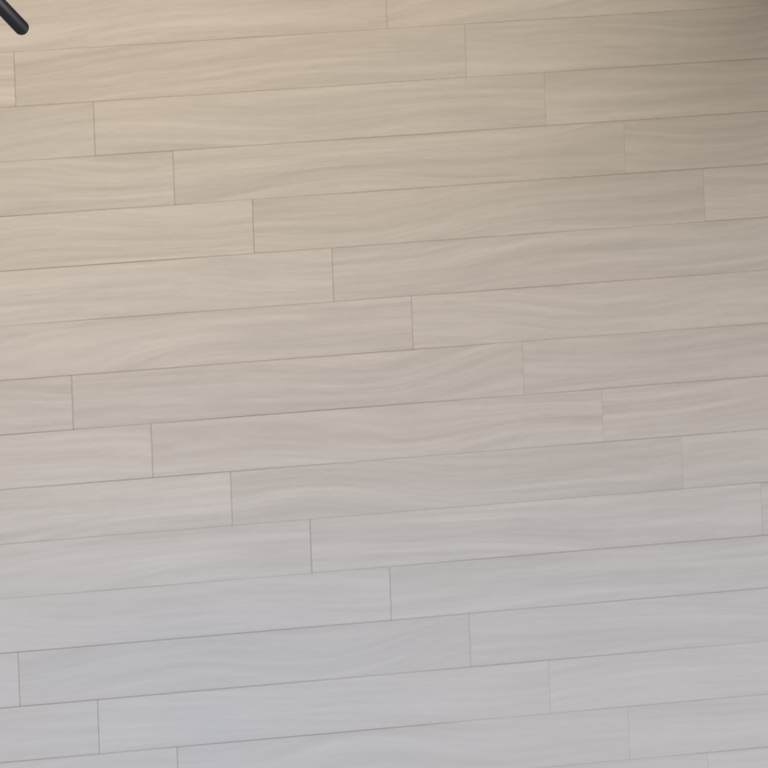
Reproduce this texture procedurally as a Shadertoy shader.

```glsl
const float FIRST_SEAM = 0.069;     // depth of the first full row at the left edge
const float ROW_HEIGHT = 0.0711;    // at the left edge
const float ROW_TAPER = 0.0021;     // height lost at the right edge
const float ROW_RISE = 0.0625;      // rise of the first row across the canvas
const float PLANK_LENGTH = 0.587;
const float FIRST_JOINT = 0.018;
const float JOINT_STEP = 0.1035;    // stagger from one row to the next
const float STAGGER_SLIP = 0.041;   // extra shift of the lower rows
const float SLIP_ROW = 6.0;
const float JOINT_LEAN = 0.0026;
const float SEAM_HALF_WIDTH = 0.0007;
const float SEAM_DEPTH = 0.16;
const float JOINT_DEPTH = 0.13;
const float GRAIN_DEPTH = 0.13;
const float PLANK_VARIATION = 0.022;
const float CORNER_SHADE = 0.30;

const vec3 WARM = vec3(0.795, 0.733, 0.655);
const vec3 NEUTRAL = vec3(0.765, 0.722, 0.685);
const vec3 COOL = vec3(0.738, 0.730, 0.735);
const vec3 SEAM_TINT = vec3(0.85, 1.0, 1.1);
const vec3 LEG_DARK = vec3(0.17, 0.17, 0.18);
const vec3 LEG_LIGHT = vec3(0.42, 0.42, 0.43);

float hash(vec2 p) {
    return fract(sin(dot(p, vec2(127.1, 311.7))) * 43758.5453);
}

float noise(vec2 p) {
    vec2 i = floor(p), f = fract(p);
    f = f * f * (3.0 - 2.0 * f);
    return mix(mix(hash(i), hash(i + vec2(1, 0)), f.x),
               mix(hash(i + vec2(0, 1)), hash(i + vec2(1, 1)), f.x), f.y);
}

// Soft line around distance zero, one pixel of smoothing
float line(float d, float halfWidth, float px) {
    return 1.0 - smoothstep(halfWidth - 0.5 * px, halfWidth + px, abs(d));
}

// Streaks running along a plank, centred on zero
float woodGrain(vec2 p, float seed) {
    vec2 shift = vec2(seed * 37.0, seed * 91.0);
    float slant = (hash(vec2(seed, 4.7)) - 0.5) * 1.6;
    float across = p.y + slant * p.x + 0.55 * (noise(p * vec2(5.0, 0.8) + shift) - 0.5);
    float broad = noise(vec2(p.x * 3.0, across * 4.0) + shift) - 0.5;
    float streak = noise(vec2(p.x * 7.0, across * 10.0) + shift) - 0.5;
    float fine = noise(vec2(p.x * 22.0, across * 21.0) + shift) - 0.5;
    float pores = noise(vec2(p.x * 110.0, p.y * 26.0) + shift) - 0.5;
    float rings = sin(across * 32.0 + 5.0 * broad) * noise(p * vec2(6.0, 1.5) + shift.yx);
    return 0.36 * broad + 0.36 * streak + 0.26 * fine + 0.14 * pores + 0.07 * rings;
}

// Daylight from the lower edge, lamplight from the upper left
vec3 floorColor(vec2 p) {
    float depth = p.y + 0.06 * (p.x - 0.5);
    vec3 color = mix(WARM, NEUTRAL, smoothstep(0.0, 0.55, depth));
    color = mix(color, COOL, smoothstep(0.45, 0.85, depth));
    color += vec3(-0.012, 0.0, 0.022) * exp(-9.0 * length(p - vec2(0.28, 0.95)));
    float corner = length((p - vec2(1.0, 0.0)) * vec2(1.0, 0.8));
    color *= 1.0 - CORNER_SHADE * exp(-4.2 * corner);
    return color * (1.0 - 0.035 * p.x * (1.0 - p.y));
}

// Rounded end of a furniture leg
vec3 addLeg(vec3 color, vec2 p, float px) {
    vec2 start = vec2(-0.012, -0.006), end = vec2(0.028, 0.036);
    vec2 axis = end - start;
    float t = clamp(dot(p - start, axis) / dot(axis, axis), 0.0, 1.0);
    vec2 offset = p - start - axis * t;
    float side = dot(offset, normalize(vec2(axis.y, -axis.x)));
    vec3 leg = mix(LEG_DARK, LEG_LIGHT, exp(-pow((side - 0.003) / 0.003, 2.0)) * (1.0 - 0.6 * t));
    return mix(color, leg, 1.0 - smoothstep(-px, px, length(offset) - 0.0095));
}

void mainImage(out vec4 fragColor, in vec2 fragCoord) {
    vec2 p = fragCoord / iResolution.xy;
    p.y = 1.0 - p.y;
    float px = 1.0 / iResolution.y;

    // Tilted rows, slightly narrower to the right
    float height = ROW_HEIGHT - ROW_TAPER * p.x;
    float rowPos = (p.y - FIRST_SEAM + ROW_RISE * p.x) / height;
    float row = floor(rowPos);
    float across = rowPos - row;

    // Staggered planks within a row
    float joint = FIRST_JOINT + JOINT_STEP * row + STAGGER_SLIP * step(SLIP_ROW, row);
    float along = (p.x - joint - JOINT_LEAN * across) / PLANK_LENGTH;
    float seed = hash(vec2(floor(along), row));

    // Wood tone
    vec3 color = floorColor(p);
    float contrast = GRAIN_DEPTH * mix(1.0, 0.55, smoothstep(0.5, 0.95, p.y));
    color *= 1.0 + contrast * woodGrain(vec2(p.x, across), seed);
    color *= 1.0 + PLANK_VARIATION * (seed - 0.5);

    // Long seams, worn unevenly
    float seam = round(rowPos);
    float wear = mix(0.25, 1.0, noise(vec2(p.x * 6.0, seam * 7.3)));
    wear *= mix(1.0, 0.7, p.x);
    float seamDistance = (rowPos - seam) * height;
    float seamMask = line(seamDistance, SEAM_HALF_WIDTH, px) * wear;
    float seamHalo = exp(-abs(seamDistance) / 0.004) * wear;
    color *= 1.0 - SEAM_TINT * (SEAM_DEPTH * seamMask + 0.025 * seamHalo);

    // Butt joints, fainter to the right
    float jointDistance = (along - round(along)) * PLANK_LENGTH;
    float jointWear = mix(1.0, 0.3, smoothstep(0.3, 0.8, p.x)) * mix(0.7, 1.0, hash(vec2(row, 2.3)));
    color *= 1.0 - SEAM_TINT * JOINT_DEPTH * jointWear * line(jointDistance, SEAM_HALF_WIDTH, px);

    fragColor = vec4(addLeg(color, p, px), 1.0);
}
```
